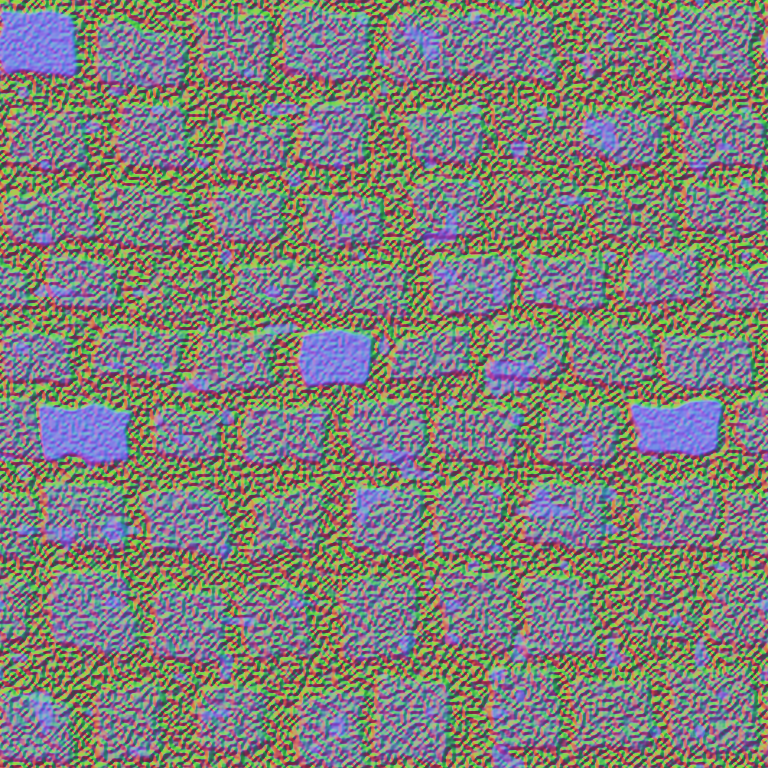
A WebGL 2 fragment shader for this texture map:

```glsl
#version 300 es
precision highp float;

uniform vec2 u_resolution;
out vec4 fragColor;

const float TAU = 6.2831853;

// Layout, in repeats across and down
const vec2 STONES = vec2(8.0, 9.0);
const float ROW_PHASE = 0.16;
const float ROW_CROWDING = 0.2;
const float CROWDED_AT = 0.62;
const float ROW_WAVE = 0.05;
const vec2 CENTER_JITTER = vec2(0.18, 0.18);
const vec2 HALF_SIZE_MIN = vec2(0.34, 0.30);
const vec2 HALF_SIZE_MAX = vec2(0.46, 0.39);

// Stone outline, in canvas units
const float CORNER = 0.012;
const float EDGE_SOFT = 0.004;
const float EDGE_WOBBLE = 0.014;
const vec2 WOBBLE_CELLS = vec2(32.0);
const float SKEW = 0.28;
const float TILT = 0.18;

// Relief
const float STONE_RISE = 0.0085;
const float GAP_ROUGH = 6.4;
const float STONE_ROUGH = 3.3;
const float WORN_ROUGH = 0.9;
const float WORN_SHARE = 0.05;
const float BURIED_SHARE = 0.08;
const vec2 PATCH_CELLS = vec2(34.0, 42.0);
const vec2 PATCH_RANGE = vec2(0.82, 0.90);
const vec2 GRAIN_CELLS = vec2(236.0, 256.0);
const float COARSE_GRAIN = 0.3;
const float SAMPLE_STEP = 0.0019;

// Colour encoding
const float TINT_STRENGTH = 0.36;
const float BLUE_STRENGTH = 0.95;
const float BLUE_EVENNESS = 0.55;
const float ROUGH_SHADING = 0.25;

uint scramble(uint v) {
  v = v * 747796405u + 2891336453u;
  v = ((v >> ((v >> 28u) + 4u)) ^ v) * 277803737u;
  return (v >> 22u) ^ v;
}

float hash(vec2 cell, uint seed) {
  uint h = scramble(uint(cell.x) + scramble(uint(cell.y) + scramble(seed)));
  return float(h >> 8u) / 16777216.0;
}

vec2 hash2(vec2 cell, uint seed) {
  return vec2(hash(cell, seed), hash(cell, seed + 1u));
}

// Value noise that wraps at the canvas edges
float noise(vec2 p, vec2 cells, uint seed) {
  vec2 g = p * cells, i = floor(g), f = g - i;
  f = f * f * (3.0 - 2.0 * f);
  vec2 a = mod(i, cells), b = mod(i + 1.0, cells);
  return mix(mix(hash(a, seed), hash(vec2(b.x, a.y), seed), f.x),
             mix(hash(vec2(a.x, b.y), seed), hash(b, seed), f.x), f.y);
}

float grain(vec2 p) {
  return noise(p, GRAIN_CELLS, 50u)
       + COARSE_GRAIN * noise(p, GRAIN_CELLS * 0.5, 51u);
}

float roundedBox(vec2 q, vec2 halfSize) {
  vec2 d = abs(q) - halfSize + CORNER;
  return length(max(d, 0.0)) + min(max(d.x, d.y), 0.0) - CORNER;
}

// Returns height and surface roughness
vec2 paving(vec2 p) {
  vec2 wobble = vec2(noise(p, WOBBLE_CELLS, 30u), noise(p, WOBBLE_CELLS, 31u)) - 0.5;
  vec2 w = p + EDGE_WOBBLE * wobble;
  float crowd = ROW_CROWDING / TAU * sin(TAU * (w.y - CROWDED_AT));
  float v = STONES.y * (w.y + crowd) - ROW_PHASE + ROW_WAVE * sin(TAU * w.x);
  vec2 result = vec2(0.0, GAP_ROUGH);
  for (int r = -1; r <= 1; r++) {
    float row = floor(v) + float(r);
    float u = w.x * STONES.x + hash(vec2(0.0, mod(row, STONES.y)), 1u);
    for (int c = -1; c <= 1; c++) {
      vec2 cell = vec2(floor(u) + float(c), row);
      vec2 id = mod(cell, STONES);
      vec2 center = cell + 0.5 + CENTER_JITTER * (hash2(id, 2u) - 0.5);
      vec2 halfSize = mix(HALF_SIZE_MIN, HALF_SIZE_MAX, hash2(id, 4u)) / STONES;
      vec2 q = (vec2(u, v) - center) / STONES;
      vec2 lean = hash2(id, 6u) - 0.5;
      q += vec2(SKEW * lean.x * q.y, TILT * lean.y * q.x);
      float cover = smoothstep(EDGE_SOFT, -EDGE_SOFT, roundedBox(q, halfSize));
      float kind = hash(id, 8u);
      float sunk = 1.0 - 0.5 * step(kind, BURIED_SHARE);
      float rough = mix(STONE_ROUGH, WORN_ROUGH, step(1.0 - WORN_SHARE, kind));
      rough *= mix(0.88, 1.15, hash(id, 9u));
      result.x = max(result.x, cover * sunk * STONE_RISE);
      result.y = mix(result.y, rough, cover * sunk);
    }
  }
  return result;
}

void main() {
  vec2 p = gl_FragCoord.xy / u_resolution;
  vec2 dx = vec2(SAMPLE_STEP, 0.0), dy = dx.yx;

  // Slope of the stone edges plus the grain
  vec2 edge = vec2(paving(p + dx).x - paving(p - dx).x,
                   paving(p + dy).x - paving(p - dy).x) / (2.0 * SAMPLE_STEP);
  vec2 speckle = vec2(grain(p + dx) - grain(p - dx), grain(p + dy) - grain(p - dy));
  float smoothPatch = smoothstep(PATCH_RANGE.x, PATCH_RANGE.y, noise(p, PATCH_CELLS, 40u));
  float rough = mix(paving(p).y, WORN_ROUGH, 0.8 * smoothPatch);
  vec2 slope = edge + rough * speckle;

  // Encode the surface direction as colour
  vec3 normal = normalize(vec3(slope.x, -slope.y, 1.0));
  float evenBlue = inversesqrt(1.0 + ROUGH_SHADING * rough * rough);
  float blue = BLUE_STRENGTH * mix(normal.z, evenBlue, BLUE_EVENNESS);
  fragColor = vec4(0.5 + TINT_STRENGTH * normal.xy, blue, 1.0);
}
```
